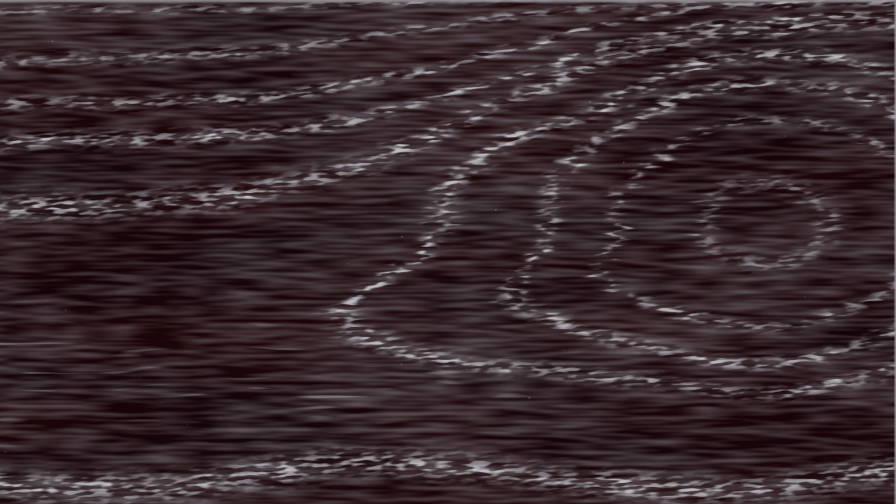
A WebGL 1 fragment shader for this texture:

```glsl
precision highp float;
uniform vec2 u_resolution;

const vec3 DARK = vec3(0.11, 0.05, 0.07);
const vec3 SILVER = vec3(0.64, 0.63, 0.65);
const vec3 WARMTH = vec3(0.035, 0.004, -0.006);
const vec2 HEART = vec2(1.505, 0.56);

vec2 gradientAt(vec2 cell) {
  float h = fract(sin(dot(cell, vec2(127.1, 311.7))) * 43758.545);
  return vec2(cos(6.2832 * h), sin(6.2832 * h));
}

float gradientNoise(vec2 p) {
  vec2 i = floor(p);
  vec2 f = p - i;
  vec2 u = f * f * f * (f * (f * 6.0 - 15.0) + 10.0);
  vec2 e = vec2(1.0, 0.0);
  float a = dot(gradientAt(i), f);
  float b = dot(gradientAt(i + e.xy), f - e.xy);
  float c = dot(gradientAt(i + e.yx), f - e.yx);
  float d = dot(gradientAt(i + e.xx), f - e.xx);
  return 1.4 * mix(mix(a, b, u.x), mix(c, d, u.x), u.y);
}

float bell(float d, float width) {
  float k = d / width;
  return exp(-k * k);
}

// Growth line that sweeps up from left to right
float sweep(vec2 p, float low, float rise, float centre, float width) {
  float y = low + rise / (1.0 + exp((centre - p.x) * 5.0));
  return bell(p.y - y, width * mix(1.0, 0.6, smoothstep(0.3, 1.1, p.x)));
}

// Closed ring with a pointed nose at the lower left
float ring(vec2 p, float radius, float stretch, float nose, float dent, float width) {
  vec2 q = p - HEART;
  q.x /= mix(stretch, 1.6, smoothstep(-0.05, 0.05, q.x));
  float angle = atan(-q.y, -q.x);
  float noseWidth = angle < 0.42 ? 0.17 : 0.42;
  float edge = 1.0 + nose * bell(angle - 0.42, noseWidth)
             - dent * bell(angle + 0.9, 0.45);
  return bell((length(q) / edge - radius), width);
}

float growthLines(vec2 p) {
  float m = 0.6 * sweep(p, 0.972, 0.03, 0.5, 0.009);
  m = max(m, 0.8 * sweep(p, 0.875, 0.12, 0.75, 0.013));
  m = max(m, 0.9 * sweep(p, 0.79, 0.22, 1.0, 0.013));
  m = max(m, sweep(p, 0.715, 0.26, 1.0, 0.015));
  m = max(m, sweep(p, 0.585, 0.375, 0.95, 0.024));
  m = max(m, ring(p, 0.336, 1.88, 0.43, 0.16, 0.013));
  m = max(m, 0.95 * ring(p, 0.278, 1.5, 0.28, 0.05, 0.012));
  m = max(m, 0.8 * ring(p, 0.208, 1.33, 0.24, 0.07, 0.009));
  m = max(m, 0.6 * ring(p, 0.085, 1.2, 0.15, 0.0, 0.016));
  float lowerLine = 0.055 + 0.026 * cos(5.3 * (p.x - 0.8));
  return max(m, bell(p.y - lowerLine, 0.025));
}

// Fine horizontal fibres over broad light and dark patches
float fibres(vec2 p) {
  return 0.13 + 0.2 * gradientNoise(p * vec2(5.0, 65.0))
       + 0.23 * gradientNoise(p * vec2(13.0, 130.0) + 7.3)
       + 0.12 * gradientNoise(p * vec2(1.6, 4.5) + 3.1);
}

// Short open pores, each a thin dash
float pores(vec2 p) {
  vec2 q = vec2(p.x, p.y - 0.06 * p.x);
  float grain = gradientNoise(q * vec2(24.0, 125.0) + 11.7)
              + 0.5 * gradientNoise(q * vec2(52.0, 180.0) + 5.2);
  return smoothstep(-0.25, 0.6, grain);
}

// Isolated dashes in the plain wood under the rings
float strayDashes(vec2 p) {
  float zone = bell(p.y - 0.26, 0.11) * (1.0 - 0.6 * smoothstep(0.5, 1.3, p.x));
  float dash = gradientNoise(p * vec2(8.0, 85.0) + 21.4);
  return zone * smoothstep(0.42, 0.85, dash);
}

void main() {
  vec2 p = gl_FragCoord.xy / u_resolution.y;
  float aspect = u_resolution.x / u_resolution.y;

  // Ragged horizontal shifts break the lines along the grain
  vec2 bent = p;
  bent.x += 0.03 * gradientNoise(p * vec2(9.0, 95.0) + 2.6);
  bent.y += 0.009 * gradientNoise(p * vec2(5.0, 6.0) + 8.9);
  float patches = 0.9 + 0.35 * gradientNoise(p * vec2(9.0, 14.0) + 4.4);
  float line = growthLines(bent) * patches;

  float tone = max(fibres(p), -0.06);
  tone += line * (0.06 + 0.92 * pores(p));
  tone += 0.6 * strayDashes(p);
  tone += 0.35 * smoothstep(0.8, 1.0, gradientNoise(p * 75.0 + 1.7));

  // Pale worn rim along the top and right
  float rim = max(smoothstep(0.992, 0.999, p.y),
                  smoothstep(aspect - 0.005, aspect - 0.001, p.x));
  tone = mix(tone, 0.95, 0.8 * rim);

  vec3 color = mix(DARK, SILVER, clamp(tone, -0.06, 1.15));
  float warm = 0.5 + 0.7 * gradientNoise(p * vec2(2.0, 9.0) + 6.5);
  color += WARMTH * warm * (1.0 - clamp(2.0 * tone, 0.0, 1.0));
  gl_FragColor = vec4(color, 1.0);
}
```
